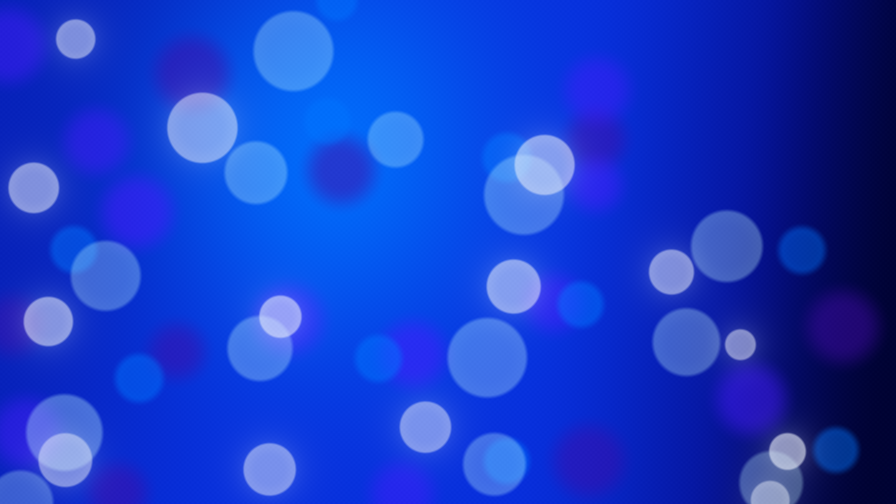
Write a Shadertoy shader that draws this background.

```glsl
// Soft bokeh lights over a blue backdrop that glows azure at upper left and
// sinks to navy at the right. Four layers of scattered translucent discs, from
// blurred violet to crisp white, are blended over it in loops.

#define ROYAL       vec3(0.03, 0.18, 0.86)
#define DEEP        vec3(0.02, 0.06, 0.56)
#define NIGHT       vec3(0.00, 0.01, 0.20)
#define AZURE       vec3(0.00, 0.46, 1.00)
#define VIOLET      vec3(0.28, 0.10, 1.00)
#define PLUM        vec3(0.26, 0.04, 0.66)
#define SKY         vec3(0.76, 0.98, 1.00)
#define WHITE       vec3(0.92, 0.94, 0.98)
#define GLOW_CENTRE vec2(0.66, 0.70)
#define WEAVE_PITCH 0.010
#define WEAVE_DEPTH 0.007

float hash(vec2 p)
{
    return fract(sin(dot(p, vec2(127.1, 311.7))) * 43758.5453);
}

// Evenly spread, slightly jittered place for disc i; thins out at upper right.
vec2 scatter(float i, float seed, float aspect)
{
    vec2 start = vec2(hash(vec2(seed, 1.3)), hash(vec2(seed, 7.9)));
    vec2 jitter = vec2(hash(vec2(i, seed)), hash(vec2(seed, i + 40.0))) - 0.5;
    vec2 q = fract(start + i * vec2(0.7549, 0.5698) + 0.12 * jitter);
    float u = 0.96 * pow(q.x, 1.2);
    float v = pow(q.y, 1.15) * (1.0 - 0.4 * smoothstep(0.5, 0.9, u));
    return vec2(u * aspect, v);
}

// Backdrop: royal blue, azure glow, dark right side and a dim left edge.
vec3 backdrop(vec2 p, float aspect)
{
    float u = p.x / aspect + 0.08 * (0.5 - p.y);
    vec3 col = mix(ROYAL, DEEP, 0.45 * smoothstep(0.32, -0.05, u - 0.1 * p.y));
    col = mix(col, DEEP, smoothstep(0.60, 0.92, u));
    col = mix(col, NIGHT, smoothstep(0.80, 1.02, u));

    vec2 d = (p - GLOW_CENTRE) * vec2(1.0, 0.85);
    return mix(col, AZURE, 0.85 * exp(-dot(d, d) / 0.11));
}

// Blends one layer of discs; size holds the smallest and largest radius.
vec3 discs(vec3 col, vec2 p, float aspect, int count, float seed,
           vec3 tint, vec3 altTint, float alpha, vec2 size, float blur, float halo)
{
    float edge = max(blur, 1.0 / iResolution.y);
    for (int n = 0; n < count; n++)
    {
        float i = float(n);
        float pick = hash(vec2(i + 3.7, seed * 2.1));
        float radius = mix(size.x, size.y, hash(vec2(i * 1.7, seed + 5.0)));
        float d = length(p - scatter(i, seed, aspect)) - radius;

        float body = smoothstep(edge, -edge, d);
        float rim = 0.92 + 0.08 * smoothstep(-0.5 * radius, 0.0, d);
        float fade = mix(0.8, 1.0, hash(vec2(seed, i * 2.3)));
        float glow = halo * exp(-max(d, 0.0) / 0.025) * (1.0 - body);

        vec3 light = mix(tint, altTint, step(0.72, pick));
        col = mix(col, light, alpha * fade * (body * rim + glow));
    }
    return col;
}

void mainImage(out vec4 fragColor, in vec2 fragCoord)
{
    float aspect = iResolution.x / iResolution.y;
    vec2 p = fragCoord / iResolution.y;

    vec3 col = backdrop(p, aspect);

    // Far to near: violet blurs, azure spots, sky discs, white lights.
    col = discs(col, p, aspect, 19, 11.0, VIOLET, PLUM, 0.58, vec2(0.045, 0.070), 0.032, 0.0);
    col = discs(col, p, aspect, 10, 23.0, AZURE, AZURE, 0.55, vec2(0.038, 0.050), 0.010, 0.0);
    col = discs(col, p, aspect, 13, 37.0, SKY, SKY, 0.36, vec2(0.055, 0.082), 0.005, 0.0);
    col = discs(col, p, aspect, 14, 53.0, WHITE, WHITE, 0.66, vec2(0.028, 0.070), 0.003, 0.22);

    // Faint woven texture.
    vec2 w = sin(p * 6.2832 / WEAVE_PITCH);
    col += WEAVE_DEPTH * w.x * w.y;

    fragColor = vec4(clamp(col, 0.0, 1.0), 1.0);
}
```
